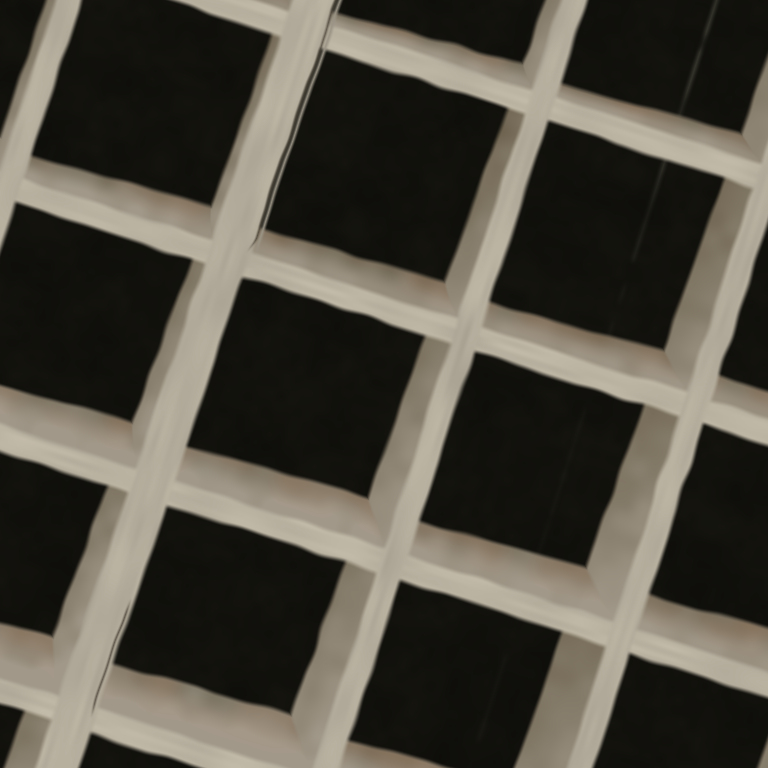
Give the GLSL for this pattern, as a WebGL 1 fragment shader.

```glsl
precision highp float;

uniform vec2 u_resolution;

const float PERIOD = 0.3135;
const float TILT = 0.311;
const float SOFT = 0.013;
const float THIN_HALF = 0.052;
const float THICK_HALF = 0.084;

const vec3 VOID_COLOR = vec3(0.068, 0.066, 0.048);
const vec3 FACE_COLOR = vec3(0.715, 0.685, 0.62);
const vec3 SHADE_COLOR = vec3(0.40, 0.355, 0.275);
const vec3 SIDE_COLOR = vec3(0.61, 0.575, 0.515);

float hash(vec2 p) {
  vec3 q = fract(vec3(p.xyx) * 0.1031);
  q += dot(q, q.yzx + 33.33);
  return fract((q.x + q.y) * q.z);
}

float noise(vec2 p) {
  vec2 cell = floor(p);
  vec2 f = fract(p);
  f = f * f * (3.0 - 2.0 * f);
  float low = mix(hash(cell), hash(cell + vec2(1.0, 0.0)), f.x);
  float high = mix(hash(cell + vec2(0.0, 1.0)), hash(cell + 1.0), f.x);
  return mix(low, high, f.y);
}

float inside(float d, float softness) {
  return 1.0 - smoothstep(-softness, softness, d);
}

float band(float x, float start, float end, float softness) {
  return inside(start - x, softness) * inside(x - end, softness);
}

// One upright is a wide board, set slightly askew
float isThick(float column) {
  return 1.0 - step(0.5, abs(column + 1.0));
}

float uprightCentre(float column, float height) {
  return column + isThick(column) * (0.013 * height - 0.04);
}

float uprightHalf(float column) {
  return mix(THIN_HALF, THICK_HALF, isThick(column));
}

// Unlit openings with a faint vertical streak
vec3 openingColor(vec2 g) {
  float mottling = noise(g * 7.0) * 0.6 + noise(g * 23.0) * 0.4;
  vec3 color = VOID_COLOR * (0.78 + 0.42 * mottling);
  float strength = mix(0.025, 0.17, smoothstep(0.1, 1.4, g.y));
  float broken = smoothstep(0.25, 0.75, noise(g * vec2(4.0, 11.0)));
  float streak = inside(abs(g.x - 0.565) - 0.006, 0.016);
  return color + streak * broken * strength * vec3(1.0, 1.0, 0.9);
}

// Receding sides: x and y are depths from the back edge to the front
vec3 sideColor(vec2 g, vec2 depth, float tint) {
  float wall = smoothstep(-0.08, 0.08, depth.x - depth.y);
  float wallLight = 0.25 + 0.55 * (1.0 - fract(g.y)) + 0.2 * depth.x;
  float floorLight = 0.4 + 0.6 * smoothstep(0.0, 0.85, depth.y);
  float light = mix(floorLight, wallLight, wall) - 0.05 * g.y;
  light += 0.18 * (tint - 0.5) + 0.24 * (noise(g * 13.0) - 0.5);
  vec3 color = mix(SHADE_COLOR, SIDE_COLOR, clamp(light, 0.0, 1.1));
  float warmth = (1.0 - wall) * (1.0 - depth.y) * (noise(g * 8.0) - 0.2);
  return color + warmth * vec3(0.05, 0.0, -0.02);
}

// Painted front faces with streaky wear along each slat
vec3 faceColor(vec2 g, float upright) {
  vec2 grain = mix(vec2(5.0, 42.0), vec2(42.0, 5.0), upright);
  float wear = 0.6 * noise(g * grain) + 0.4 * noise(g * 6.0);
  vec3 color = FACE_COLOR * (0.94 + 0.12 * wear);
  return color * mix(1.02, 0.985, upright);
}

vec3 lattice(vec2 g) {
  vec2 wobble = vec2(noise(g * 9.0), noise(g * 9.0 + 31.7)) - 0.5;
  vec2 edge = g + 0.014 * wobble;

  // Visible sides widen towards the lower right
  float next = floor(g.x) + 1.0;
  float row = floor(g.y);
  float wallWidth = max(0.105 + 0.05 * next - 0.03 * g.y, 0.04);
  float wallBack = uprightCentre(next, g.y) - uprightHalf(next) - wallWidth;
  float floorHeight = 0.122 - 0.047 * row + 0.04 * (fract(g.x) - 0.5);
  floorHeight = max(floorHeight, 0.04);
  float floorBack = row + THIN_HALF + floorHeight;
  vec2 reach = vec2(edge.x - wallBack, floorBack - edge.y);
  vec2 depth = clamp(reach / vec2(wallWidth, floorHeight), 0.0, 1.0);
  vec3 side = sideColor(g, depth, hash(vec2(next, row) + 17.0));
  vec3 color = mix(openingColor(g), side, inside(-max(reach.x, reach.y), SOFT));

  // Cross slats, then uprights in front of them
  float crossing = abs(edge.y - floor(edge.y + 0.5)) - THIN_HALF;
  color = mix(color, faceColor(g, 0.0), inside(crossing, SOFT));
  float column = floor(g.x + 0.5);
  float offset = edge.x - uprightCentre(column, g.y);
  float upright = abs(offset) - uprightHalf(column);
  color = mix(color, faceColor(g, 1.0), inside(upright, SOFT));

  // Split along the right edge of the wide board
  float thick = isThick(column);
  float upper = band(g.y, 0.08, 1.35, 0.04);
  float lower = band(g.y, -1.96, -1.5, 0.04);
  float sliver = inside(abs(offset - 0.101) - 0.006, 0.009) * upper;
  color = mix(color, FACE_COLOR * 0.85, thick * sliver);
  float crackAt = mix(0.066, 0.085, upper);
  float crack = inside(abs(offset - crackAt) - 0.003, 0.008) * max(upper, lower);
  return mix(color, SHADE_COLOR * 0.55, 0.85 * thick * crack);
}

void main() {
  vec2 p = gl_FragCoord.xy / u_resolution - vec2(0.607, 0.564);
  float c = cos(TILT);
  float s = sin(TILT);
  vec2 g = vec2(c * p.x - s * p.y, s * p.x + c * p.y) / PERIOD;
  gl_FragColor = vec4(lattice(g), 1.0);
}
```
